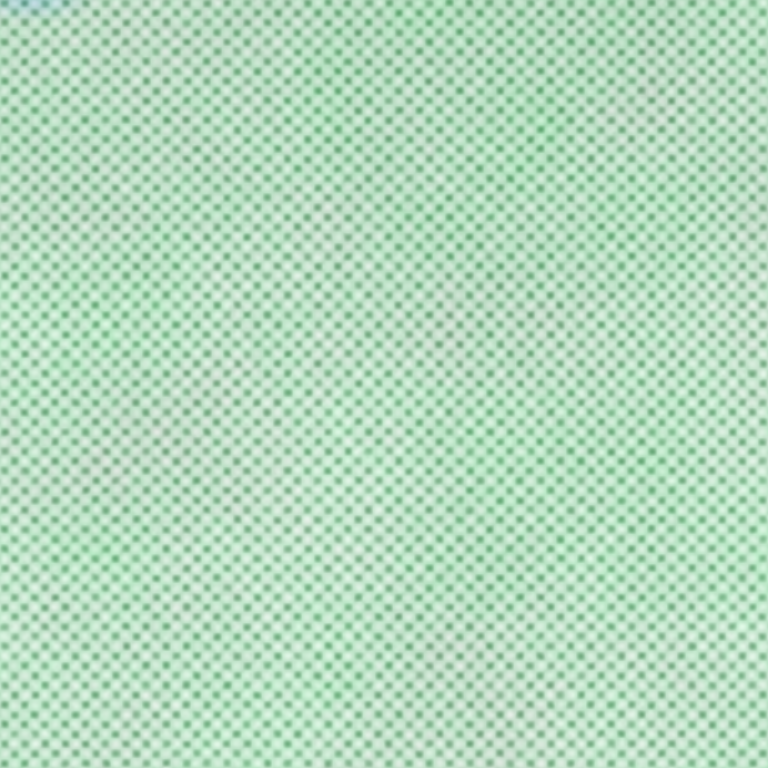
Reproduce this texture procedurally as a WebGL 1 fragment shader.

```glsl
precision highp float;
// Soft green halftone: staggered rows of blurred dots on a pale mint ground.
// Two crossed diagonal cosine waves shape the dots; hashes vary each dot and
// value noise adds wobble, fine grain and slow stains in the ink.

uniform vec2 u_resolution;

const float TAU = 6.2831853;
const vec2 REPEATS = vec2(38.0, 39.4);   // dots per row, row pairs down
const vec2 PHASE = vec2(0.74, 0.74);     // lattice offset in repeats
const vec3 PALE = vec3(0.835, 0.930, 0.860);
const vec3 MINT = vec3(0.735, 0.880, 0.775);
const vec3 INK = vec3(0.475, 0.690, 0.530);
const vec3 GREEN_SHIFT = vec3(-0.045, 0.008, -0.035);
const vec3 PINK_SHIFT = vec3(0.035, -0.025, 0.012);
const vec3 BLUE_SHIFT = vec3(-0.09, -0.06, 0.03);
const float WOBBLE = 0.10;               // dot displacement in lattice units
const float DOT_VARIATION = 0.35;
const float GAP_VARIATION = 0.50;
const float GRAIN = 0.035;
const float BLOTCH = 0.055;
const float TOP_SHADE = 0.03;

float hash(vec2 p) {
  vec3 q = fract(vec3(p.xyx) * 0.1031);
  q += dot(q, q.yzx + 33.33);
  return fract((q.x + q.y) * q.z);
}

float noise(vec2 p) {
  vec2 cell = floor(p);
  vec2 f = fract(p);
  f = f * f * (3.0 - 2.0 * f);
  float low = mix(hash(cell), hash(cell + vec2(1.0, 0.0)), f.x);
  float high = mix(hash(cell + vec2(0.0, 1.0)), hash(cell + 1.0), f.x);
  return mix(low, high, f.y);
}

float cloud(vec2 p) {
  float sum = 0.0;
  float weight = 0.5;
  for (int i = 0; i < 4; i++) {
    sum += weight * noise(p);
    p = p * 2.03 + 17.1;
    weight *= 0.5;
  }
  return sum / 0.9375 - 0.5;
}

// Tone of the halftone: +1 at a dot centre, -1 in the open gaps.
float halftone(vec2 uv) {
  vec2 g = uv * REPEATS - PHASE;
  vec2 diagonal = vec2(g.x + g.y, g.x - g.y);
  vec2 drift = vec2(noise(g * 1.3 + 40.0), noise(g * 1.3 + 90.0)) - 0.5;
  diagonal += WOBBLE * drift;
  float wave = 0.5 * dot(cos(TAU * diagonal), vec2(1.0));
  vec2 dotId = floor(diagonal + 0.5) + 200.0;
  vec2 gapId = floor(diagonal) + 500.0;
  float dotGain = 1.0 + DOT_VARIATION * (hash(dotId) - 0.5);
  float gapGain = 1.0 + GAP_VARIATION * (hash(gapId) - 0.5);
  return wave * (wave > 0.0 ? dotGain : gapGain);
}

void main() {
  vec2 uv = gl_FragCoord.xy / u_resolution;
  float tone = halftone(uv);

  // Dots and gaps
  vec3 color = mix(MINT, INK, max(tone, 0.0));
  color = mix(color, PALE, max(-tone, 0.0));

  // Slow stains in brightness and hue
  color += BLOTCH * cloud(uv * 5.0 + 3.0);
  float hue = 2.0 * cloud(uv * 7.0 + 60.0);
  color += GREEN_SHIFT * max(hue, 0.0) + PINK_SHIFT * max(-hue, 0.0);
  color -= TOP_SHADE * (smoothstep(0.35, 1.0, uv.y) - 0.35);
  float corner = length((uv - vec2(0.04, 1.0)) * vec2(1.0, 3.0));
  color += BLUE_SHIFT * (1.0 - smoothstep(0.0, 0.10, corner));

  // Fine grain, slightly tinted
  float grain = noise(uv * 190.0) - 0.5;
  float tint = noise(uv * 75.0 + 300.0) - 0.5;
  color += GRAIN * (grain + tint * vec3(1.0, -0.3, 0.6));

  gl_FragColor = vec4(clamp(color, 0.0, 1.0), 1.0);
}
```
